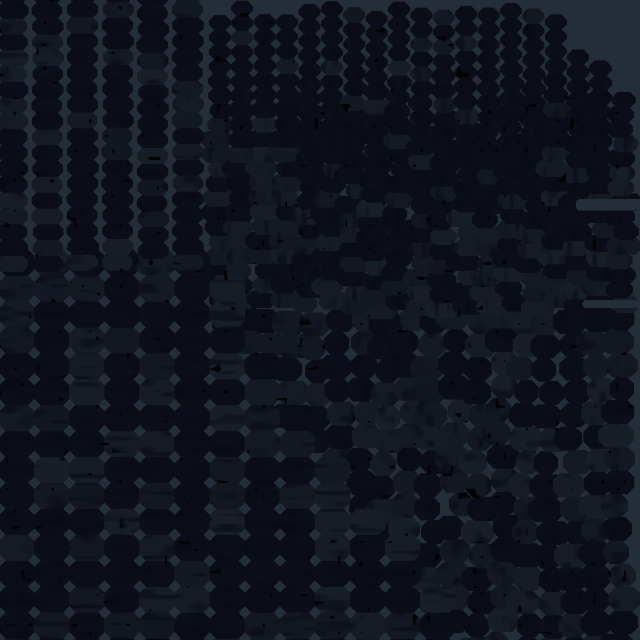
This pattern is drawn by a WebGL 2 fragment shader. Its source:

```glsl
#version 300 es
precision highp float;

uniform vec2 u_resolution;
out vec4 fragColor;

const vec3 DARK = vec3(0.036, 0.043, 0.090);
const vec3 MID = vec3(0.085, 0.112, 0.150);
const vec3 GAP = vec3(0.140, 0.180, 0.220);
const vec3 SPECK = vec3(0.012, 0.012, 0.025);

const float TOP_SPLIT = 0.325;       // coarse columns end here near the top
const float COARSE_TOP = 0.575;      // short coarse cells sit above this
const float FINE_TOP = 0.510;        // small fine cells sit above this
const float RIGHT_LIMIT = 0.978;
const float CORNER_LIMIT = 1.835;    // diagonal cut, as x + y
const float SPECK_SCALE = 85.0;

const int FINE_LOW = 0;
const int FINE_HIGH = 1;
const int COARSE_LOW = 2;
const int COARSE_HIGH = 3;

struct Style {
    vec2 pitch;
    vec2 origin;
    vec2 halfSize;
    float chamfer;
    float jitter;      // sideways shift and width change, in pitches
    float stagger;     // vertical shift of whole columns, in pitches
    float midChance;
    vec2 grain;        // frequency of the smears
};

float hash(vec2 p) {
    vec3 q = fract(p.xyx * 0.1031);
    q += dot(q, q.yzx + 33.33);
    return fract((q.x + q.y) * q.z);
}

float noise(vec2 p) {
    vec2 i = floor(p);
    vec2 f = fract(p);
    f = f * f * (3.0 - 2.0 * f);
    return mix(mix(hash(i), hash(i + vec2(1, 0)), f.x),
               mix(hash(i + vec2(0, 1)), hash(i + vec2(1, 1)), f.x), f.y);
}

float octagon(vec2 p, vec2 halfSize, float chamfer) {
    vec2 q = abs(p) - halfSize;
    return max(max(q.x, q.y), (q.x + q.y + chamfer) * 0.7071);
}

float coverage(float d) {
    float pixel = 1.0 / min(u_resolution.x, u_resolution.y);
    return 1.0 - smoothstep(-0.5 * pixel, 0.5 * pixel, d);
}

// Decides which layer owns a cell centre
bool inRegion(int layer, vec2 c) {
    float edge = c.y > COARSE_TOP ? TOP_SPLIT : mix(0.74, 0.36, clamp(c.y / 0.5, 0.0, 1.0));
    if (layer == COARSE_HIGH) return c.x < TOP_SPLIT && c.y > COARSE_TOP;
    if (layer == COARSE_LOW) return c.x < edge && c.y < COARSE_TOP + 0.015;
    bool inside = c.x < RIGHT_LIMIT && c.y < 0.987 && c.x + c.y < CORNER_LIMIT;
    float overlap = c.y > COARSE_TOP ? 0.0 : 0.025;
    bool high = c.y > FINE_TOP;
    return inside && c.x > edge - overlap && high == (layer == FINE_HIGH);
}

vec3 cellColour(vec2 p, vec2 seed, float y, Style s, int layer) {
    float chance = s.midChance;
    if (layer == FINE_HIGH) chance *= mix(1.0, 0.25, smoothstep(0.62, 0.88, y));
    float isMid = step(hash(seed + 5.3), chance);
    float smear = noise(p * s.grain + seed * 3.7);
    float tone = mix(0.22 * smear, 0.65 + 0.45 * hash(seed + 9.1), isMid);
    tone *= mix(1.0, smoothstep(0.05, 0.45, smear), 0.65);
    return mix(DARK, MID, tone);
}

void paintCells(vec2 p, Style s, int layer, inout vec3 colour) {
    vec2 grid = (p - s.origin) / s.pitch;
    for (int i = -1; i <= 1; i++) {
        float column = floor(grid.x) + float(i);
        float shift = s.stagger * hash(vec2(column, 71.0 + float(layer)));
        for (int j = -1; j <= 1; j++) {
            vec2 id = vec2(column, floor(grid.y - shift) + float(j));
            vec2 seed = id + 40.0 + 97.0 * float(layer);
            vec2 centre = s.origin + (id + 0.5 + vec2(0.0, shift)) * s.pitch;
            if (!inRegion(layer, centre)) continue;

            // Fine cells loosen and spread away from the top
            float loose = layer == FINE_HIGH ? smoothstep(0.93, 0.72, centre.y) : 1.0;
            float sway = (hash(seed) - 0.5) * s.jitter * loose;
            vec2 size = s.halfSize;
            size.x += s.pitch.x * s.jitter * loose * 0.5 * hash(seed + 2.7);
            if (layer == FINE_HIGH) size *= 1.0 + 0.12 * loose;
            float d = octagon(p - centre - vec2(sway * s.pitch.x, 0.0), size, s.chamfer);
            colour = mix(colour, cellColour(p, seed, centre.y, s, layer), coverage(d));
        }
    }
}

void main() {
    vec2 p = gl_FragCoord.xy / u_resolution;
    vec3 colour = GAP;

    // Small cells on the right, then large cells on the left
    paintCells(p, Style(vec2(0.0365, 0.0365), vec2(0.0), vec2(0.0187, 0.0187), 0.011, 0.50, 0.35, 0.46, vec2(60, 60)), FINE_LOW, colour);
    paintCells(p, Style(vec2(0.0350, 0.0228), vec2(0.326, 0.0), vec2(0.0172, 0.0122), 0.009, 0.45, 0.90, 0.48, vec2(110, 28)), FINE_HIGH, colour);
    paintCells(p, Style(vec2(0.0548, 0.0405), vec2(-0.001, 0.0025), vec2(0.0278, 0.0206), 0.0105, 0.0, 0.0, 0.42, vec2(28, 125)), COARSE_LOW, colour);
    paintCells(p, Style(vec2(0.0548, 0.0247), vec2(-0.008, 0.0), vec2(0.0236, 0.0127), 0.008, 0.04, 0.90, 0.30, vec2(40, 80)), COARSE_HIGH, colour);

    // Dark specks on the cells
    float speck = smoothstep(0.90, 0.96, noise(p * SPECK_SCALE));
    colour = mix(colour, SPECK, speck * (1.0 - smoothstep(0.09, 0.12, colour.r)));

    // Two open slots at the right edge
    float upperSlot = octagon(p - vec2(1.0, 0.680), vec2(0.100, 0.009), 0.004);
    float lowerSlot = octagon(p - vec2(1.0, 0.525), vec2(0.090, 0.006), 0.004);
    colour = mix(colour, GAP, coverage(min(upperSlot, lowerSlot)));

    fragColor = vec4(colour, 1.0);
}
```
